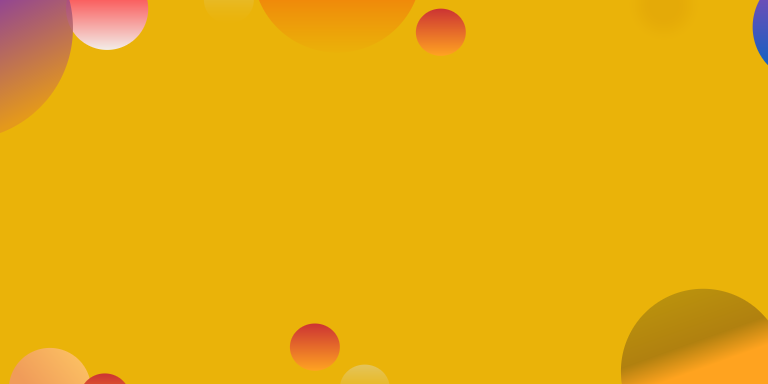
Give the GLSL for this background, as a WebGL 2 fragment shader.

```glsl
#version 300 es
precision highp float;

uniform vec2 u_resolution;
out vec4 fragColor;

// Lays an ellipse over the colour; ramp.xy is the gradient slope in radii, ramp.z its offset
void disc(inout vec3 color, vec2 p, vec2 center, vec2 radius, vec3 ramp, vec4 startColor, vec4 endColor) {
    vec2 q = (p - center) / radius;
    float edge = (length(q) - 1.0) * min(radius.x, radius.y);
    float coverage = clamp(0.5 - edge * u_resolution.y, 0.0, 1.0);
    vec4 fill = mix(startColor, endColor, clamp(dot(q, ramp.xy) + ramp.z, 0.0, 1.0));
    color = mix(color, fill.rgb, fill.a * coverage);
}

// Small ball, red above and orange below
void emberBall(inout vec3 color, vec2 p, vec2 center) {
    disc(color, p, center, vec2(0.065, 0.0615), vec3(0.0, -0.5, 0.5),
         vec4(0.80, 0.20, 0.20, 1.0), vec4(1.0, 0.64, 0.13, 1.0));
}

// Pale ball that fades out downwards
void paleBall(inout vec3 color, vec2 p, vec2 center) {
    disc(color, p, center, vec2(0.065, 0.0615), vec3(0.0, -0.5, 0.5),
         vec4(0.89, 0.78, 0.42, 0.85), vec4(0.91, 0.73, 0.15, 0.0));
}

void main() {
    // The canvas is one unit high
    vec2 p = gl_FragCoord.xy / u_resolution.y;
    vec3 color = vec3(0.918, 0.702, 0.035);

    // Faint shadow at the upper right
    float haze = 1.0 - smoothstep(0.03, 0.10, distance(p, vec2(1.729, 0.987)));
    color = mix(color, vec3(0.895, 0.665, 0.03), haze);

    // Top edge
    disc(color, p, vec2(0.279, 0.977), vec2(0.107), vec3(0.0, -0.8, 0.18),
         vec4(0.98, 0.37, 0.37, 1.0), vec4(0.95, 0.94, 0.92, 1.0));
    disc(color, p, vec2(-0.102, 0.927), vec2(0.292), vec3(0.44, -0.87, 0.06),
         vec4(0.52, 0.20, 0.66, 0.85), vec4(0.89, 0.58, 0.12, 0.85));
    disc(color, p, vec2(0.878, 1.083), vec2(0.22), vec3(0.0, -1.6, -0.6),
         vec4(0.94, 0.54, 0.04, 1.0), vec4(0.92, 0.69, 0.035, 0.85));
    paleBall(color, p, vec2(0.596, 1.0));
    emberBall(color, p, vec2(1.148, 0.916));
    disc(color, p, vec2(2.105, 0.93), vec2(0.145), vec3(0.0, -0.85, 0.42),
         vec4(0.42, 0.31, 0.72, 1.0), vec4(0.08, 0.38, 0.76, 1.0));

    // Bottom edge
    disc(color, p, vec2(0.13, -0.013), vec2(0.107), vec3(0.5, 0.4, 0.25),
         vec4(0.94, 0.61, 0.35, 1.0), vec4(0.99, 0.76, 0.39, 1.0));
    emberBall(color, p, vec2(0.273, -0.034));
    emberBall(color, p, vec2(0.82, 0.096));
    paleBall(color, p, vec2(0.95, -0.011));

    // Olive disc with an orange lower half
    vec2 cornerCenter = vec2(1.831, 0.034);
    disc(color, p, cornerCenter, vec2(0.214), vec3(0.5, -1.4, 1.5),
         vec4(0.73, 0.57, 0.05, 1.0), vec4(0.69, 0.50, 0.06, 1.0));
    disc(color, p, cornerCenter, vec2(0.214), vec3(1.02, -2.82, 1.1),
         vec4(1.0, 0.64, 0.12, 0.0), vec4(1.0, 0.64, 0.12, 1.0));

    fragColor = vec4(color, 1.0);
}
```
